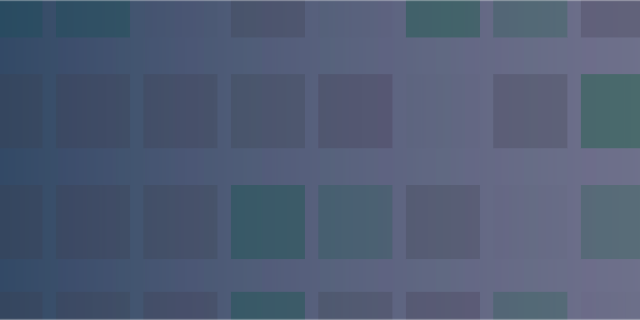
Reproduce this background procedurally as a WebGL 1 fragment shader.

```glsl
precision highp float;
// Translucent slate and green squares in a grid over a blue to mauve gradient.
uniform vec2 u_resolution;

// Layout, in units of canvas height
const vec2 PITCH = vec2(0.2734, 0.3464);
const vec2 FIRST_CENTRE = vec2(0.017, -0.0405);
const float HALF_SIDE = 0.1158;
const float BOTTOM_ROW_EXTRA = 0.013;
const float EDGE_LINE = 0.0039;

// Colours
const vec3 NAVY = vec3(0.20, 0.285, 0.40);
const vec3 MAUVE = vec3(0.432, 0.44, 0.545);
const vec3 SHADE = vec3(0.23, 0.235, 0.29);
const vec3 TEAL = vec3(0.12, 0.30, 0.36);
const vec3 GREEN = vec3(0.13, 0.385, 0.285);
const vec3 WHITE = vec3(1.0);

// Opacities and banding
const float SHADE_ALPHA = 0.25;
const float FAINT_ALPHA = 0.03;
const float GREEN_ALPHA = 0.47;
const float LIGHT_GREEN_ALPHA = 0.28;
const float LINE_ALPHA = 0.3;
const float BANDS = 44.0;
const float BAND_TINT = 0.0042;

// Horizontal gradient with faint green and violet vertical bands
vec3 backdrop(float x) {
  float band = floor(x * BANDS);
  float tint = sin(band * 0.9) + 0.7 * sin(band * 2.3 + 1.0);
  vec3 base = mix(NAVY, MAUVE, x * (1.42 - 0.42 * x));
  return base + BAND_TINT * tint * vec3(-0.8, 0.8, -0.5);
}

// Shift, period and run length of the green squares along a row
vec3 greenRhythm(float row) {
  if (row < 0.5) return vec3(0.0, 3.0, 1.0);
  if (row < 1.5) return vec3(1.0, 4.0, 2.0);
  if (row < 2.5) return vec3(1.0, 8.0, 1.0);
  return vec3(0.0, 5.0, 2.0);
}

// Overlay colour and opacity of one cell
vec4 cellOverlay(vec2 cell, float x) {
  float diagonal = cell.x + cell.y;
  vec3 rhythm = greenRhythm(cell.y);
  float phase = mod(cell.x + rhythm.x + 0.01, rhythm.y);
  if (phase < rhythm.z - 0.5 && diagonal > 2.5) {
    bool light = cell.x > 3.5 && mod(cell.x - cell.y + 0.5, 3.0) < 1.0;
    return vec4(mix(TEAL, GREEN, x), light ? LIGHT_GREEN_ALPHA : GREEN_ALPHA);
  }
  // One diagonal and a cell in the top row stay almost empty
  bool faint = abs(diagonal - 7.0) < 0.5 || (cell.y > 2.5 && abs(cell.x - 2.0) < 0.5);
  if (faint) return vec4(SHADE, FAINT_ALPHA);
  float vary = x * sin(cell.x * 2.4 + cell.y * 4.1 + 2.6);
  return vec4(SHADE + 0.04 * vary * vec3(1.0, -0.8, 0.6), SHADE_ALPHA + 0.03 * vary);
}

void main() {
  float pixel = 1.0 / u_resolution.y;
  vec2 p = gl_FragCoord.xy * pixel;
  float across = gl_FragCoord.x / u_resolution.x;
  vec3 color = backdrop(across);

  // Square in the nearest cell, slightly taller in the bottom row
  vec2 cell = floor((p - FIRST_CENTRE) / PITCH + 0.5);
  vec2 offset = abs(p - FIRST_CENTRE - cell * PITCH);
  offset.y -= BOTTOM_ROW_EXTRA * (1.0 - step(0.5, cell.y));
  float dist = max(offset.x, offset.y) - HALF_SIDE;
  float inside = 1.0 - smoothstep(-0.5 * pixel, 0.5 * pixel, dist);
  vec4 overlay = cellOverlay(cell, across);
  color = mix(color, overlay.rgb, overlay.a * inside);

  // Pale hairline along the top and bottom
  float toEdge = min(p.y, 1.0 - p.y);
  float line = 1.0 - smoothstep(EDGE_LINE - 0.5 * pixel, EDGE_LINE + 0.5 * pixel, toEdge);
  gl_FragColor = vec4(mix(color, WHITE, LINE_ALPHA * line), 1.0);
}
```
